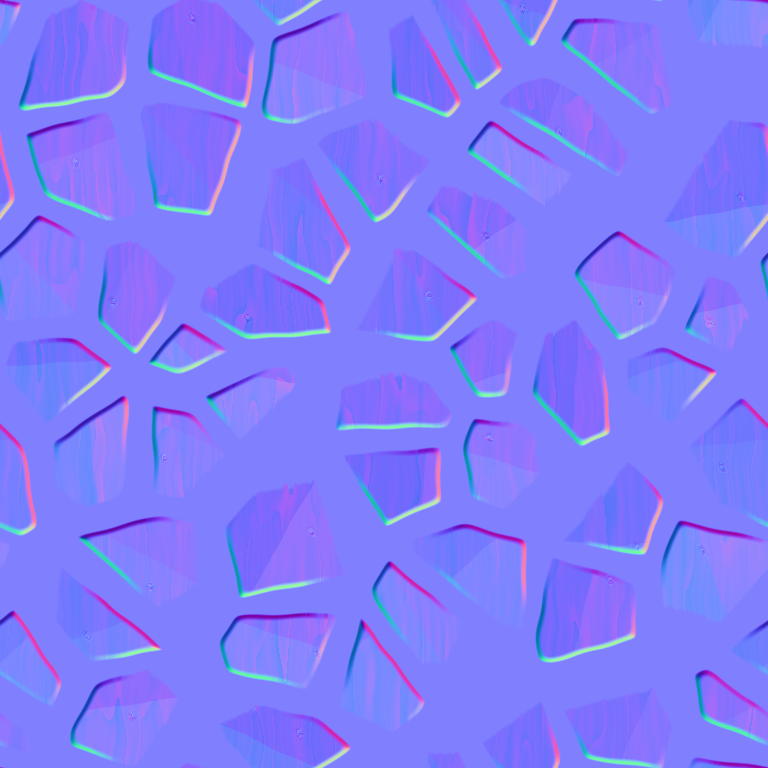
Write a three.js fragment shader that draws this texture map.

```glsl
// Tangent-space normal map of split stones set in flat mortar.
// Inset Voronoi polygons get crisp rims; two tilted planes per stone make
// the facets and sink one side, over vertical grain and small knots.
varying vec2 vUv;

#define CELLS 7.0          // stones across the canvas
#define GAP_MIN 0.055      // mortar inset, in cells
#define GAP_MAX 0.15
#define SKEW 0.28          // random turn of each side
#define ROUNDING 48.0      // higher is sharper corners
#define RIM_WIDTH 0.064
#define RIM_SLOPE 0.97
#define BASE_LIFT 0.37     // stone height at its centre
#define FACET_TILT 0.12
#define GRAIN 0.34
#define KNOT_SIZE 0.05

vec2 hash2(vec2 p) {
  vec3 a = fract(p.xyx * vec3(0.1031, 0.1030, 0.0973));
  a += dot(a, a.yzx + 33.33);
  return fract((a.xx + a.yz) * a.zy);
}

float noise(vec2 p) {
  vec2 i = floor(p), f = fract(p);
  f = f * f * (3.0 - 2.0 * f);
  float low = mix(hash2(i).x, hash2(i + vec2(1.0, 0.0)).x, f.x);
  float high = mix(hash2(i + vec2(0.0, 1.0)).x, hash2(i + 1.0).x, f.x);
  return mix(low, high, f.y);
}

vec2 turn(vec2 v, float a) {
  float c = cos(a), s = sin(a);
  return vec2(c * v.x - s * v.y, s * v.x + c * v.y);
}

vec2 seedAt(vec2 cell) {
  return cell + 0.01 + 0.98 * hash2(mod(cell, CELLS) + 11.0);
}

// Signed grain slope: fine, nearly vertical threads plus thin wandering cracks
float grainSlope(vec2 p) {
  p.x += 0.012 * sin(p.y * 9.0 + p.x * 5.0);
  float fine = noise(vec2(p.x * 42.0, p.y * 2.5)) - 0.5;
  float broad = noise(vec2(p.x * 17.0, p.y * 1.1 + 40.0)) - 0.5;
  float level = (noise(vec2(p.x * 9.0, p.y * 0.9 + 80.0)) - 0.5) * 13.0;
  float crack = exp(-level * level) * sign(level + 0.3) * noise(p * vec2(5.0, 3.0) + 9.0);
  return 0.42 * fine + 3.5 * broad * broad * broad + 0.2 * broad + 0.75 * crack;
}

void main() {
  vec2 p = vUv * CELLS;
  p += 0.006 * sin(p.yx * 12.566 + 2.0 * sin(p * 6.2832));

  // Nearest stone
  vec2 home = floor(p), cell = home;
  float nearest = 9.0;
  for (int j = -1; j <= 1; j++) {
    for (int i = -1; i <= 1; i++) {
      vec2 c = home + vec2(float(i), float(j));
      float dist = length(seedAt(c) - p);
      if (dist < nearest) { nearest = dist; cell = c; }
    }
  }
  vec2 seed = seedAt(cell), local = p - seed;
  vec2 id = mod(cell, CELLS);

  // Smooth distance to the skewed, inset sides and their blended direction
  float total = 0.0;
  vec2 outward = vec2(0.0);
  for (int j = -2; j <= 2; j++) {
    for (int i = -2; i <= 2; i++) {
      if (i == 0 && j == 0) continue;
      vec2 offset = vec2(float(i), float(j));
      vec2 toward = seedAt(cell + offset) - seed;
      vec2 vary = hash2(id * 5.0 + offset + 71.0);
      vec2 side = turn(normalize(toward), (vary.x - 0.5) * SKEW);
      float d = dot(0.5 * toward - local, side) - mix(GAP_MIN, GAP_MAX, vary.y);
      float w = exp(-ROUNDING * d);
      total += w;
      outward += w * side;
    }
  }
  float inside = -log(total) / ROUNDING;
  outward = normalize(outward + 1e-6);

  // Two tilted planes; the lower one is the visible facet
  vec2 r1 = hash2(id + 131.0), r2 = hash2(id + 257.0);
  float angle = 6.2832 * r1.x;
  vec2 riseA = normalize(vec2(cos(angle), sin(angle) - 0.3));
  vec2 riseB = turn(riseA, (0.6 + r2.x) * (r1.y < 0.5 ? -1.0 : 1.0));
  float liftA = BASE_LIFT + dot(local, riseA);
  float liftB = BASE_LIFT + 0.06 + 0.12 * r2.y + dot(local, riseB);
  float lift = min(liftA, liftB);
  vec2 rise = mix(riseA, riseB, smoothstep(-0.008, 0.008, liftA - liftB));
  vec2 slope = -rise * FACET_TILT * (0.65 + 0.7 * r2.y) + vec2(0.0, 0.05);

  // Grain and an occasional knot
  float grain = grainSlope(local + r1 * 20.0 + 3.0);
  slope += vec2(grain, 0.15 * grain) * GRAIN;
  vec2 knot = local - (r2 - 0.5) * 0.42;
  float ring = length(knot) / KNOT_SIZE;
  float ripple = sin(ring * 5.0 + 7.0 * noise(knot * 45.0 + r1 * 90.0 + 50.0));
  slope += step(0.4, r1.y) * normalize(knot + 1e-5) * ripple * exp(-ring * ring * 1.6) * 0.38;

  // Cover stone over mortar, then lay the rim where the stone stands proud
  float cover = smoothstep(0.0, 0.025, inside) * smoothstep(0.0, 0.04, lift + 0.04 * grain);
  float rim = smoothstep(-0.006, 0.014, inside) * (1.0 - smoothstep(0.022, RIM_WIDTH, inside));
  rim *= smoothstep(0.12, 0.48, lift + 0.08 * grain);
  slope = mix(slope * cover, outward * RIM_SLOPE, rim);

  // Green points down the canvas
  vec3 normal = vec3(slope.x, -slope.y, sqrt(max(0.04, 1.0 - dot(slope, slope))));
  gl_FragColor = vec4(0.5 + 0.5 * normal, 1.0);
}
```
